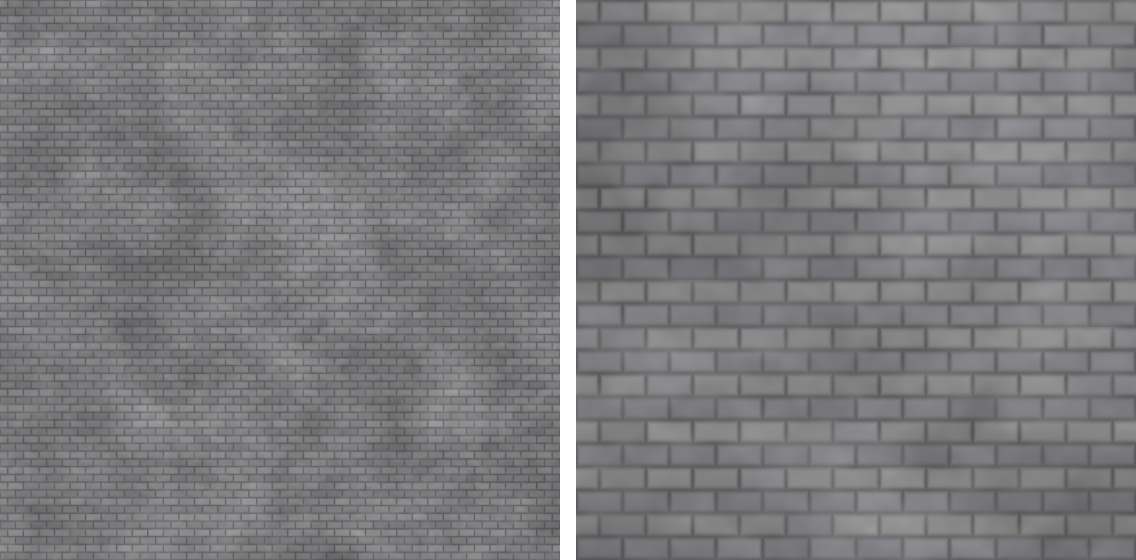
Left: the whole. Right: its middle third, enlarged.
A three.js fragment shader for this texture:

```glsl
varying vec2 vUv;

float hash(vec2 p) {
  vec3 q = fract(vec3(p.xyx) * 0.1031);
  q += dot(q, q.yzx + 33.33);
  return fract((q.x + q.y) * q.z);
}

float valueNoise(vec2 p) {
  vec2 cell = floor(p);
  vec2 f = fract(p);
  f = f * f * (3.0 - 2.0 * f);
  float low = mix(hash(cell), hash(cell + vec2(1.0, 0.0)), f.x);
  float high = mix(hash(cell + vec2(0.0, 1.0)), hash(cell + vec2(1.0, 1.0)), f.x);
  return mix(low, high, f.y);
}

// Centred on zero
float fbm(vec2 p) {
  float sum = 0.0;
  float amplitude = 0.45;
  for (int i = 0; i < 5; i++) {
    sum += amplitude * (valueNoise(p) - 0.5);
    p = mat2(1.6, 1.2, -1.2, 1.6) * p + 17.3;
    amplitude *= 0.6;
  }
  return sum;
}

void main() {
  // Running bond: 36 bricks across, 72 courses, odd courses shifted by half
  vec2 grid = vUv * vec2(36.0, 72.0);
  float course = floor(grid.y);
  float oddCourse = mod(course, 2.0);
  grid.x += 0.5 * oddCourse;
  vec2 brick = vec2(mod(floor(grid.x), 36.0), course);
  vec2 local = fract(grid);

  // Soft joints of uneven depth, distances in course heights
  vec2 edge = min(local, 1.0 - local) * vec2(2.0, 1.0);
  vec2 groove = exp(-edge * edge / vec2(0.011, 0.016));
  float wear = 0.65 + 0.7 * valueNoise(vUv * vec2(60.0, 72.0) + 9.1);
  float joint = clamp(max(0.72 * groove.y, 0.85 * groove.x) * wear, 0.0, 1.0);

  // Brick faces: pale neutral and darker bluish courses
  vec3 blueGrey = vec3(0.479, 0.479, 0.497);
  vec3 paleGrey = vec3(0.522, 0.523, 0.523);
  float paleness = oddCourse + 0.9 * (hash(brick + 3.7) - 0.5);
  vec3 color = mix(blueGrey, paleGrey, clamp(paleness, 0.0, 1.0));
  color += 0.03 * (hash(brick + 41.0) - 0.5);
  color += 0.02 * (local.y - 0.5);

  // Mortar
  color = mix(color, vec3(0.365, 0.365, 0.370), joint);

  // Cloudy weathering and mottled grain
  float clouds = fbm(vUv * 11.0 + 5.2);
  float grain = valueNoise(vUv * vec2(100.0, 140.0)) - 0.5;
  color *= 1.0 + 0.42 * clouds + 0.06 * grain;

  gl_FragColor = vec4(color, 1.0);
}
```
